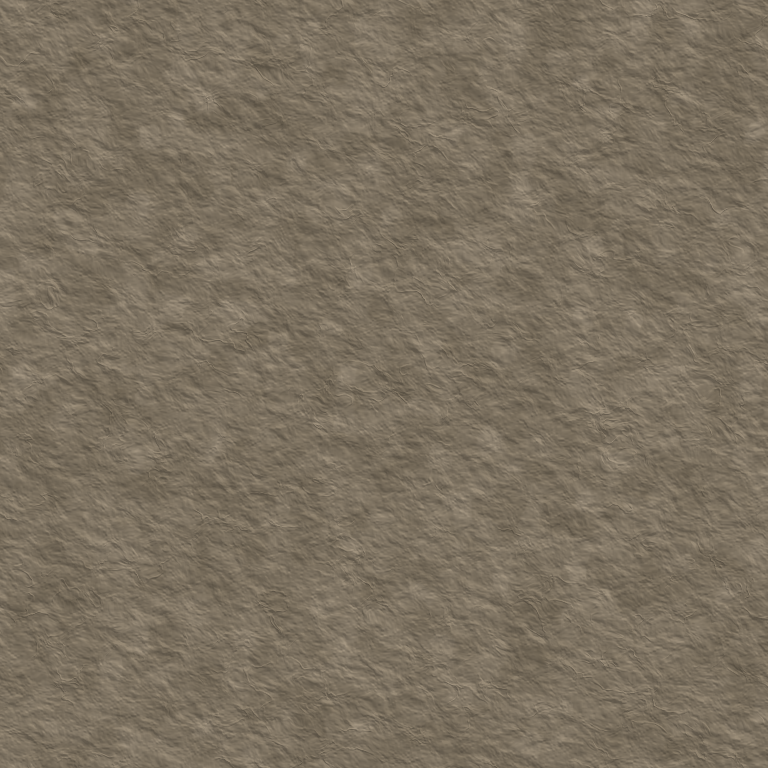
Give the GLSL for this texture, as a Shadertoy shader.

```glsl
const vec3 DARK_STONE = vec3(0.433, 0.392, 0.327);
const vec3 LIGHT_STONE = vec3(0.545, 0.499, 0.430);
const float PATCH_SCALE = 34.0;
const float PATCH_CONTRAST = 1.05;
const float PATCH_BIAS = 0.45;
const float DRIFT_CONTRAST = 0.04;
const float BLOTCH_SCALE = 34.0;
const float BLOTCH_CONTRAST = 0.25;
const float RELIEF_SCALE = 88.0;
const float RELIEF_STRENGTH = 0.0019;
const float CREASE_SCALE = 38.0;
const float CREASE_HEIGHT = 0.14;
const float CREASE_WIDTH = 0.07;
const float WARP = 0.5;
const float GRAIN_ANGLE = -0.4;
const float GRAIN_STRETCH = 0.76;
const float SLOPE_STEP = 0.0007;
const vec2 LIGHT_DIR = vec2(0.38, 0.925);

float hash(vec2 cell) {
    vec3 q = fract(vec3(cell.xyx) * 0.1031);
    q += dot(q, q.yzx + 33.33);
    return fract((q.x + q.y) * q.z);
}

// Value noise with a smooth second derivative
float noise(vec2 p) {
    vec2 cell = floor(p);
    vec2 f = fract(p);
    vec2 u = f * f * f * (f * (f * 6.0 - 15.0) + 10.0);
    float low = mix(hash(cell), hash(cell + vec2(1, 0)), u.x);
    float high = mix(hash(cell + vec2(0, 1)), hash(cell + vec2(1, 1)), u.x);
    return mix(low, high, u.y);
}

mat2 rotation(float angle) {
    float c = cos(angle), s = sin(angle);
    return mat2(c, s, -s, c);
}

// Fractal sum, turned at each octave to hide the lattice
float fbm(vec2 p, int octaves) {
    float sum = 0.0, total = 0.0, amplitude = 0.5;
    mat2 turn = rotation(0.65);
    for (int i = 0; i < octaves; i++) {
        sum += amplitude * noise(p);
        total += amplitude;
        amplitude *= 0.52;
        p = turn * p * 2.03 + 17.3;
    }
    return sum / total;
}

// Stretch along the slanted grain of the stone
vec2 grainSpace(vec2 p) {
    vec2 q = rotation(-GRAIN_ANGLE) * p;
    return vec2(q.x * GRAIN_STRETCH, q.y) + 4.0;
}

// Rough surface with scattered fine creases
float surfaceHeight(vec2 p) {
    vec2 q = grainSpace(p);
    vec2 bend = vec2(noise(q * 50.0), noise(q * 50.0 + 57.0)) - 0.5;
    float rough = fbm(q * RELIEF_SCALE + bend * WARP, 3);
    float fold = abs(fbm(q * CREASE_SCALE + bend * WARP + 91.0, 4) - 0.5);
    float presence = smoothstep(0.4, 0.8, noise(q * 32.0 + 23.0));
    float crease = 1.0 - smoothstep(0.0, CREASE_WIDTH, fold);
    return rough + CREASE_HEIGHT * presence * crease;
}

// Mottled colour with rounded pale blotches, 0 for dark and 1 for light
float patchTone(vec2 p) {
    vec2 q = mix(p + 4.0, grainSpace(p), 0.35);
    vec2 bend = vec2(fbm(q * 75.0 + 7.0, 2), fbm(q * 75.0 + 71.0, 2)) - 0.5;
    float mottle = fbm(q * PATCH_SCALE + bend * WARP, 4) - 0.5;
    float drift = noise(p * 6.0 + 11.0) - 0.5;
    float blotch = smoothstep(0.66, 0.8, noise(q * BLOTCH_SCALE + bend * WARP + 131.0));
    return PATCH_BIAS + PATCH_CONTRAST * mottle + DRIFT_CONTRAST * drift
        + BLOTCH_CONTRAST * (blotch - 0.17);
}

void mainImage(out vec4 fragColor, in vec2 fragCoord) {
    vec2 p = fragCoord / iResolution.y;

    // Slope facing the light
    vec2 offset = LIGHT_DIR * SLOPE_STEP;
    float slope = (surfaceHeight(p - offset) - surfaceHeight(p + offset)) / (2.0 * SLOPE_STEP);
    float relief = clamp(slope * RELIEF_STRENGTH, -0.2, 0.2);

    vec3 stone = mix(DARK_STONE, LIGHT_STONE, clamp(patchTone(p), -0.2, 1.2));
    fragColor = vec4(stone * (1.0 + relief), 1.0);
}
```
